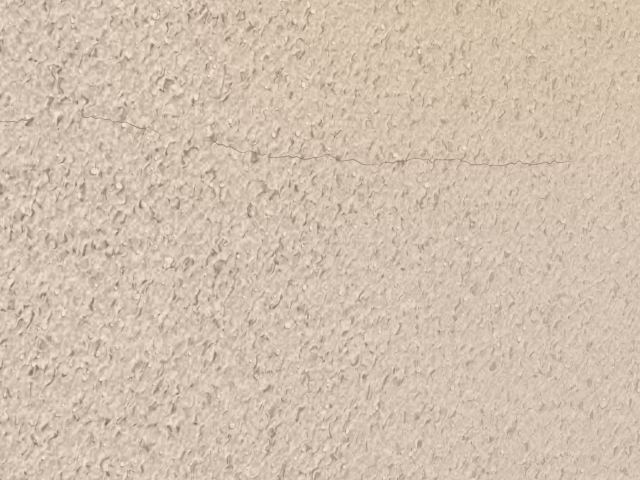
Give the GLSL for this texture, as a WebGL 1 fragment shader.

```glsl
precision highp float;
// Rough beige plaster seen at a slant: coarse on the left, finer to the right.
// Stretched value noise gives relief and pits, a jittered grid scatters pale
// grains with small shadows, and a broken hairline crack crosses the upper part.
uniform vec2 u_resolution;

#define BASE_TONE 0.836
#define RELIEF 0.18
#define PIT_DEPTH 0.21
#define GRAIN 0.13
#define PIT_SCALE vec2(108.0, 60.0)
#define GRAIN_SCALE 165.0
#define PEBBLE_SCALE 32.0
#define PEBBLE_SHARE 0.36
#define CRACK_WIDTH 0.0010
#define FAR_CONTRAST 0.55

float hash(vec2 p) {
  return fract(sin(dot(p, vec2(127.1, 311.7))) * 43758.5453);
}

float noise(vec2 p) {
  vec2 i = floor(p);
  vec2 f = fract(p);
  f = f * f * (3.0 - 2.0 * f);
  float low = mix(hash(i), hash(i + vec2(1.0, 0.0)), f.x);
  float high = mix(hash(i + vec2(0.0, 1.0)), hash(i + 1.0), f.x);
  return mix(low, high, f.y);
}

// Two octaves, the second turned to hide the lattice
float roughness(vec2 p) {
  vec2 turned = vec2(0.8 * p.x - 0.6 * p.y, 0.6 * p.x + 0.8 * p.y);
  return 0.62 * noise(p) + 0.38 * noise(turned * 1.9 + 17.3);
}

// Scattered grains: x is the lit body, y the shadow at its lower left
vec2 pebbles(vec2 p) {
  vec2 cell = floor(p);
  vec2 result = vec2(0.0);
  for (int j = -1; j <= 1; j++) {
    for (int i = -1; i <= 1; i++) {
      vec2 id = cell + vec2(float(i), float(j));
      float present = step(hash(id + 5.7), PEBBLE_SHARE);
      vec2 center = id + vec2(hash(id + 1.3), hash(id + 8.9));
      float pick = hash(id + 23.1);
      float radius = mix(0.07, 0.21, pick * pick * pick);
      vec2 d = p - center;
      d.x *= mix(0.8, 1.4, hash(id + 3.1));
      float strength = present * mix(0.4, 1.0, hash(id + 31.7));
      float body = 1.0 - smoothstep(radius - 0.04, radius + 0.05, length(d));
      vec2 shifted = d + radius * vec2(0.5, 0.7);
      float shade = 1.0 - smoothstep(radius - 0.05, radius + 0.07, length(shifted));
      result = max(result, strength * vec2(body, shade * (1.0 - body)));
    }
  }
  return result;
}

// Wandering hairline that fades in and out along its length
float crack(vec2 p) {
  float path = 0.757 - 0.09 * smoothstep(0.08, 0.68, p.x);
  path += 0.026 * (noise(vec2(p.x * 9.0, 2.5)) - 0.5);
  path += 0.014 * (noise(vec2(p.x * 38.0, 7.5)) - 0.5);
  path += 0.008 * (noise(vec2(p.x * 110.0, 4.5)) - 0.5);
  float presence = smoothstep(0.36, 0.54, noise(vec2(p.x * 8.0, 11.5)));
  float width = CRACK_WIDTH * mix(0.2, 1.5, noise(vec2(p.x * 45.0, 9.5)));
  float soft = 0.8 / u_resolution.y;
  float line = 1.0 - smoothstep(width - soft, width + soft, abs(p.y - path));
  return line * presence;
}

void main() {
  vec2 p = gl_FragCoord.xy / u_resolution.y;
  float across = gl_FragCoord.x / u_resolution.x;

  // Perspective: features shrink towards the right
  vec2 q = vec2(p.x + 0.2 * p.x * p.x, (p.y - 0.5) * (1.0 + 0.22 * p.x));
  float contrast = mix(1.0, FAR_CONTRAST, smoothstep(0.1, 1.0, across));

  // Steep slanted relief and pits, bent a little to break up the lattice
  vec2 slant = vec2(0.95 * q.x - 0.31 * q.y, 0.31 * q.x + 0.95 * q.y);
  vec2 s = slant * PIT_SCALE + 40.0;
  s += 1.3 * (vec2(noise(q * 70.0), noise(q * 70.0 + 31.0)) - 0.5);
  float height = roughness(s);
  float relief = height - roughness(s + vec2(0.45, -0.35));
  float patches = noise(q * 9.0 + 3.0) - 0.5;
  float pit = 1.0 - smoothstep(0.04, 0.41, height + 0.05 * patches);
  float grain = noise(q * GRAIN_SCALE + 60.0) - 0.5;

  float tone = BASE_TONE + 0.008 * patches;
  tone += contrast * (RELIEF * relief + GRAIN * grain - PIT_DEPTH * pit);

  vec2 stones = pebbles(q * PEBBLE_SCALE + 12.0);
  tone += contrast * (0.13 * stones.x - 0.17 * stones.y);
  tone = mix(tone, 0.52, 0.7 * crack(p));
  tone = min(tone, 0.95);

  // Beige tint, yellower towards the top
  float warmth = smoothstep(0.45, 1.0, p.y) * smoothstep(0.1, 0.7, across);
  vec3 color = vec3(tone) - vec3(0.0, 0.069, 0.139);
  color.b -= 0.025 * warmth - 0.004;
  gl_FragColor = vec4(clamp(color, 0.0, 1.0), 1.0);
}
```
